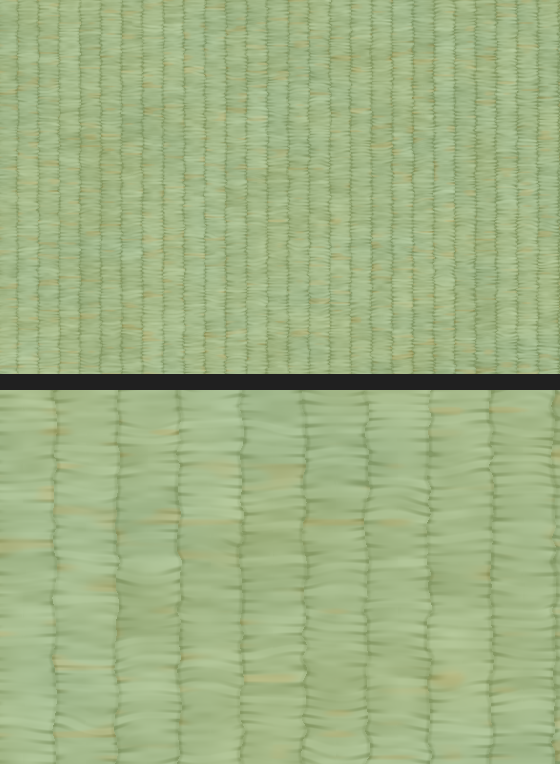
Top, the full canvas; bottom, a detail of the centre.
Give the GLSL for this texture, as a Shadertoy shader.

```glsl
// Woven green rush mat: vertical ribs of fine horizontal straws pinched at each seam.

float hash(vec2 p) {
    vec3 q = fract(vec3(p.xyx) * 0.1031);
    q += dot(q, q.yzx + 33.33);
    return fract((q.x + q.y) * q.z);
}

float noise(vec2 p) {
    vec2 i = floor(p), f = fract(p);
    f = f * f * (3.0 - 2.0 * f);
    return mix(mix(hash(i), hash(i + vec2(1, 0)), f.x),
               mix(hash(i + vec2(0, 1)), hash(i + vec2(1, 1)), f.x), f.y);
}

void mainImage(out vec4 fragColor, in vec2 fragCoord) {
    vec2 p = fragCoord / iResolution.x;
    float pixel = 1.0 / iResolution.x;

    // Ribs, with seams that wobble from straw to straw
    float u = p.x * 26.9 + 0.16 + 0.10 * (noise(vec2(floor(p.x * 26.9 + 0.66) * 7.0, p.y * 140.0)) - 0.5);
    float rib = floor(u);
    float across = fract(u);
    float nearSeam = abs(2.0 * across - 1.0);
    float seamDist = min(across, 1.0 - across);

    // Straws, staggered between neighbouring ribs and slightly bent
    float v = p.y * 150.0 + 0.5 * mod(rib, 2.0)
            + 1.3 * noise(vec2(u * 1.3 + rib * 5.0, p.y * 45.0));
    float straw = floor(v);
    float gapId = floor(v + 0.5);
    float gapDist = abs(v - gapId);

    // Dark gaps taper from each seam toward the middle of the rib
    vec2 gapSide = vec2(rib * 2.0 + step(0.5, across), gapId);
    float reach = mix(0.25, 1.1, hash(gapSide + 11.0));
    float taper = smoothstep(1.0 - reach, 1.0, nearSeam);
    float gap = 1.0 - smoothstep(0.04, 0.20 + 150.0 * pixel, gapDist);
    gap *= (0.12 + 0.88 * taper) * mix(0.35, 1.0, hash(gapSide + 47.0));

    // Lightness: straw shade, fibres, broad fading, rib rounding
    float light = 0.61;
    light += 0.20 * (hash(vec2(rib, straw) + 3.0) - 0.5) * smoothstep(0.5, 0.2, abs(fract(v) - 0.5));
    light += 0.26 * (noise(vec2(u * 2.5, p.y * 290.0)) - 0.5);
    light += 0.20 * (noise(vec2(u * 0.8 + rib * 9.0, p.y * 55.0)) - 0.5);
    light += 0.12 * (noise(p * 7.0 + 5.0) - 0.5);
    light += 0.10 * (hash(vec2(rib, 91.0)) - 0.5);
    light += 0.10 * (across - 0.5);
    light -= 0.55 * gap * mix(0.75, 1.2, p.x);

    // Narrow shaded seam, broken by the straws that cross it
    float seam = 1.0 - smoothstep(0.015, 0.06 + 27.0 * pixel, seamDist);
    light -= seam * mix(0.10, 0.34, noise(vec2(rib, p.y * 110.0)));

    vec3 color = mix(vec3(0.52, 0.60, 0.40), vec3(0.73, 0.81, 0.64), clamp(light, 0.0, 1.1));

    // Occasional dry, tan straws and faint yellowing in patches
    float dry = smoothstep(0.72, 0.95, noise(vec2(u * 1.1 + rib * 3.0, p.y * 150.0)));
    color += vec3(0.03, -0.025, -0.05) * dry;
    color += vec3(0.02, 0.0, -0.025) * (noise(vec2(u * 0.6, p.y * 22.0)) - 0.5);

    fragColor = vec4(color, 1.0);
}
```
